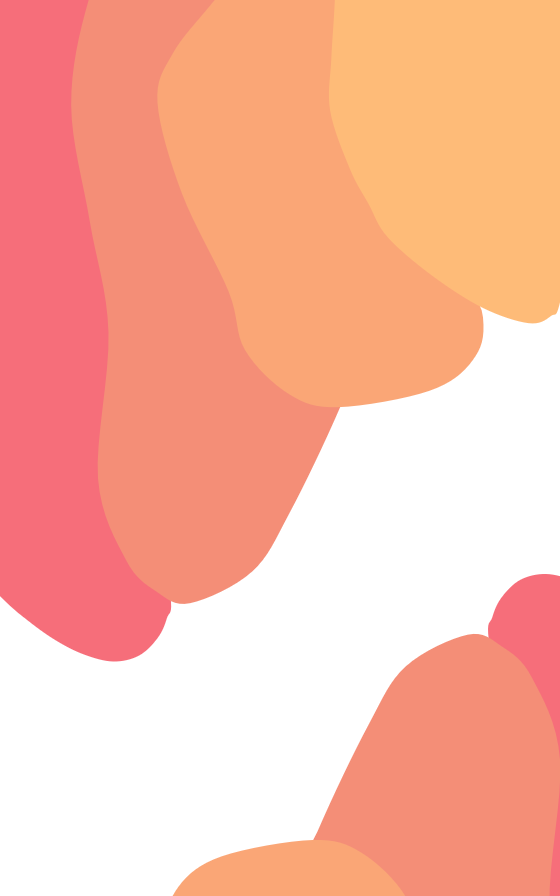
This background is drawn by a Shadertoy shader. Its source:

```glsl
// Layered warm blobs flowing from the upper left, with a half-turned echo of
// them in the lower right, on white. Each blob is a closed Catmull-Rom curve,
// flattened to short chords and filled by its signed distance.

#define SHEET vec2(480.0, 768.0)   // layout units across and down the canvas
#define KNOTS 14                   // knots per outline
#define CHORDS 8                   // chords per curve span
#define DIVIDER 812.0              // x + y of the diagonal between both groups
#define PAPER vec3(1.0)
#define PINK vec3(0.965, 0.43, 0.478)
#define CORAL vec3(0.955, 0.557, 0.468)
#define ORANGE vec3(0.98, 0.65, 0.463)
#define YELLOW vec3(0.998, 0.732, 0.47)

// Outlines, with y running down from the top edge
const vec2 pinkOutline[KNOTS] = vec2[KNOTS](
    vec2(0, 511), vec2(24, 532), vec2(48, 549), vec2(72, 561), vec2(97, 567),
    vec2(119, 562), vec2(135, 547), vec2(143, 530), vec2(146, 510), vec2(130, 420),
    vec2(120, 200), vec2(110, -80), vec2(-80, -80), vec2(-60, 450));

const vec2 coralOutline[KNOTS] = vec2[KNOTS](
    vec2(76, 0), vec2(61, 90), vec2(77, 190), vec2(93, 285), vec2(84, 410),
    vec2(108, 480), vec2(134, 507), vec2(163, 517), vec2(216, 490), vec2(248, 440),
    vec2(292, 348), vec2(330, 250), vec2(330, -80), vec2(110, -80));

const vec2 orangeOutline[KNOTS] = vec2[KNOTS](
    vec2(184, 0), vec2(148, 46), vec2(135, 88), vec2(156, 166), vec2(196, 250),
    vec2(210, 300), vec2(248, 338), vec2(290, 349), vec2(368, 335), vec2(405, 309),
    vec2(414, 272), vec2(395, 200), vec2(390, -80), vec2(250, -80));

const vec2 yellowOutline[KNOTS] = vec2[KNOTS](
    vec2(287, 0), vec2(284, 50), vec2(283, 95), vec2(300, 145), vec2(316, 175),
    vec2(332, 203), vec2(370, 236), vec2(414, 264), vec2(453, 277), vec2(472, 271),
    vec2(481, 255), vec2(500, 150), vec2(500, -80), vec2(290, -80));

// Catmull-Rom point between b and c
vec2 splinePoint(vec2 a, vec2 b, vec2 c, vec2 d, float t) {
    return b + 0.5 * t * (c - a + t * (2.0 * a - 5.0 * b + 4.0 * c - d
             + t * (3.0 * (b - c) + d - a)));
}

// Signed distance to a closed curve, negative inside (even-odd rule)
float blobDistance(vec2 p, vec2 knots[KNOTS]) {
    float nearest = 1e9;
    float side = 1.0;
    vec2 start = knots[0];
    for (int i = 0; i < KNOTS; i++) {
        vec2 a = knots[(i + KNOTS - 1) % KNOTS];
        vec2 b = knots[i];
        vec2 c = knots[(i + 1) % KNOTS];
        vec2 d = knots[(i + 2) % KNOTS];
        for (int j = 1; j <= CHORDS; j++) {
            vec2 end = splinePoint(a, b, c, d, float(j) / float(CHORDS));
            vec2 chord = end - start;
            vec2 rel = p - start;
            vec2 gap = rel - chord * clamp(dot(rel, chord) / dot(chord, chord), 0.0, 1.0);
            nearest = min(nearest, dot(gap, gap));
            if ((start.y > p.y) != (end.y > p.y)
                && rel.x < chord.x * rel.y / chord.y) side = -side;
            start = end;
        }
    }
    return side * sqrt(nearest);
}

// Half turn for points past the divider; pivotSum is twice the pivot
vec2 foldTurn(vec2 p, vec2 pivotSum) {
    return p.x + p.y > DIVIDER ? pivotSum - p : p;
}

void mainImage(out vec4 fragColor, in vec2 fragCoord) {
    vec2 uv = fragCoord / iResolution.xy;
    vec2 p = vec2(uv.x, 1.0 - uv.y) * SHEET;
    float edge = SHEET.y / iResolution.y;

    // Fold each layer onto its upper outline
    vec2 pinkP = foldTurn(p, vec2(565, 1059));
    vec2 coralP = foldTurn(p, vec2(564, 1061));
    vec2 orangeP = foldTurn(p, vec2(558, 1069));

    // Paint from back to front
    vec3 color = PAPER;
    color = mix(color, PINK, clamp(0.5 - blobDistance(pinkP, pinkOutline) / edge, 0.0, 1.0));
    color = mix(color, CORAL, clamp(0.5 - blobDistance(coralP, coralOutline) / edge, 0.0, 1.0));
    color = mix(color, ORANGE, clamp(0.5 - blobDistance(orangeP, orangeOutline) / edge, 0.0, 1.0));
    color = mix(color, YELLOW, clamp(0.5 - blobDistance(orangeP, yellowOutline) / edge, 0.0, 1.0));
    fragColor = vec4(color, 1.0);
}
```
